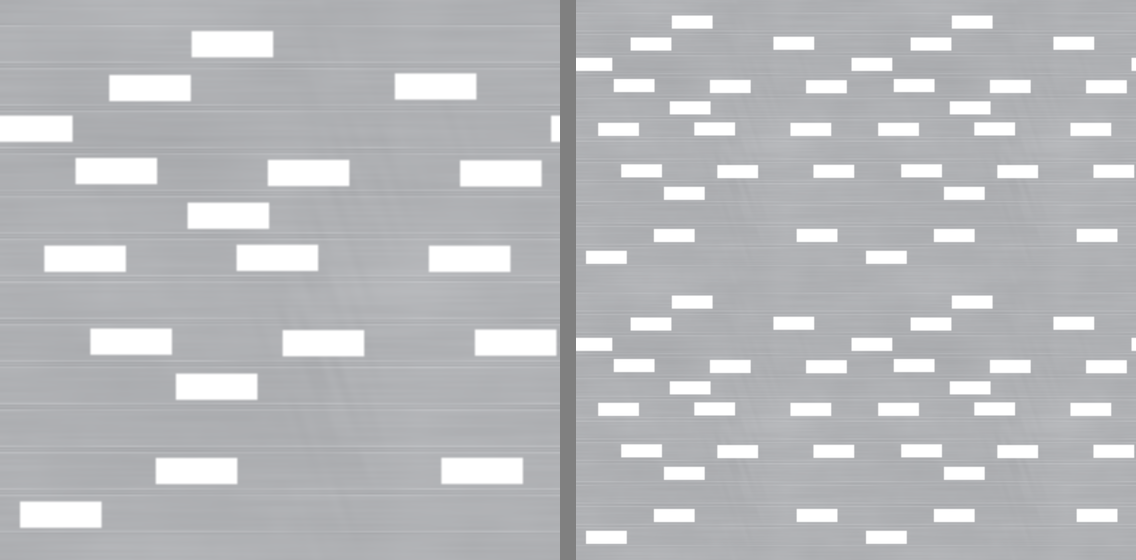
Left: one tile. Right: repeated 2 by 2.
Give the GLSL for this pattern, as a Shadertoy shader.

```glsl
// Brushed grey metal sheet with twelve grooved rows of scattered white slots.

const int ROWS = 12;
const float ROW_PITCH = 0.0762;
const float FIRST_ROW = 0.0788;              // centre of the top row, from the top
const vec2 SLOT_HALF = vec2(0.0728, 0.0234);
const float GROOVE_OFFSET = 0.0322;          // groove distance from the row centre
const vec3 METAL = vec3(0.688, 0.694, 0.706);
const int SLOT_COUNT[ROWS] = int[ROWS](1, 2, 1, 3, 1, 3, 0, 3, 1, 0, 2, 1);

float hash(ivec2 cell, int seed) {
    uint h = uint(cell.x) * 1597334677u ^ uint(cell.y) * 3812015801u ^ uint(seed) * 2654435769u;
    h = (h ^ (h >> 16)) * 2246822519u;
    h = (h ^ (h >> 13)) * 3266489917u;
    return float((h ^ (h >> 16)) >> 8) / 16777216.0;
}

// Value noise from -1 to 1 that wraps after a whole number of cells
float wrapNoise(vec2 p, ivec2 period, int seed) {
    ivec2 a = ivec2(floor(p)) % period;
    ivec2 b = (a + 1) % period;
    vec2 f = fract(p);
    f = f * f * (3.0 - 2.0 * f);
    float low = mix(hash(a, seed), hash(ivec2(b.x, a.y), seed), f.x);
    float high = mix(hash(ivec2(a.x, b.y), seed), hash(b, seed), f.x);
    return 2.0 * mix(low, high, f.y) - 1.0;
}

float gridNoise(vec2 uv, ivec2 cells, int seed) {
    return wrapNoise(uv * vec2(cells), cells, seed);
}

// Cloudy wear: octaves of wrapping noise
float mottle(vec2 uv) {
    float sum = 0.0;
    float weight = 0.5;
    int cells = 4;
    for (int i = 0; i < 4; i++) {
        sum += weight * gridNoise(uv, ivec2(cells), 10 + i);
        weight *= 0.55;
        cells *= 2;
    }
    return sum;
}

// Fine brushing along x plus faint slanted scuffs in patches
float brushing(vec2 uv) {
    float fine = gridNoise(uv, ivec2(6, 192), 20);
    float broad = gridNoise(uv, ivec2(4, 64), 21);
    vec2 slanted = vec2(uv.x * 60.0 + uv.y * 20.0, uv.y * 12.0);
    float patches = smoothstep(0.0, 0.8, gridNoise(uv, ivec2(5), 22));
    float scuffs = wrapNoise(slanted, ivec2(20, 12), 23) * patches;
    return 0.008 * fine + 0.004 * broad + 0.010 * scuffs;
}

// Soft line profile
float ridge(float d, float width) {
    return exp(-d * d / (width * width));
}

// Bright groove with a thin dark shadow on its outer side
float groove(float dy, vec2 uv, int row) {
    float d = abs(dy) - GROOVE_OFFSET;
    int side = dy < 0.0 ? 0 : 1;
    float wear = 0.75 + 0.35 * wrapNoise(vec2(uv.x * 9.0, float(row * 2 + side)), ivec2(9, 24), 30);
    return wear * (0.042 * ridge(d, 0.0019) - 0.022 * ridge(d - 0.0035, 0.0014));
}

float slotMask(vec2 offset, float soft) {
    vec2 edge = abs(offset) - SLOT_HALF;
    vec2 inside = 1.0 - smoothstep(-soft, soft, edge);
    return inside.x * inside.y;
}

// Slots of one row, spread about a middle that sways from row to row
float rowSlots(float x, float dy, int row, float soft) {
    int count = SLOT_COUNT[row];
    float sway = cos(1.5 * float(row));
    float middle = count == 1 ? 0.235 + 0.18 * sway : 0.53 - 0.10 * sway;
    float mask = 0.0;
    for (int k = 0; k < count; k++) {
        float step = float(k) - 0.5 * float(count - 1);
        float dx = x - middle - step * (1.0 / float(count) + 0.01);
        dx -= round(dx);
        float shift = (hash(ivec2(k, row), 40) - 0.5) * 0.005;
        mask = max(mask, slotMask(vec2(dx, dy - shift), soft));
    }
    return mask;
}

void mainImage(out vec4 fragColor, in vec2 fragCoord) {
    vec2 uv = fragCoord / iResolution.xy;
    float soft = max(0.0032, 1.0 / iResolution.y);

    // Nearest row, counted downwards
    float depth = 1.0 - uv.y - FIRST_ROW;
    int row = clamp(int(round(depth / ROW_PITCH)), 0, ROWS - 1);
    float dy = depth - float(row) * ROW_PITCH;

    // Metal surface
    vec3 color = METAL + 0.032 * mottle(uv) + brushing(uv);
    color += groove(dy, uv, row);

    // Cut-out slots
    color = mix(color, vec3(1.0), rowSlots(uv.x, dy, row, soft));
    fragColor = vec4(color, 1.0);
}
```
